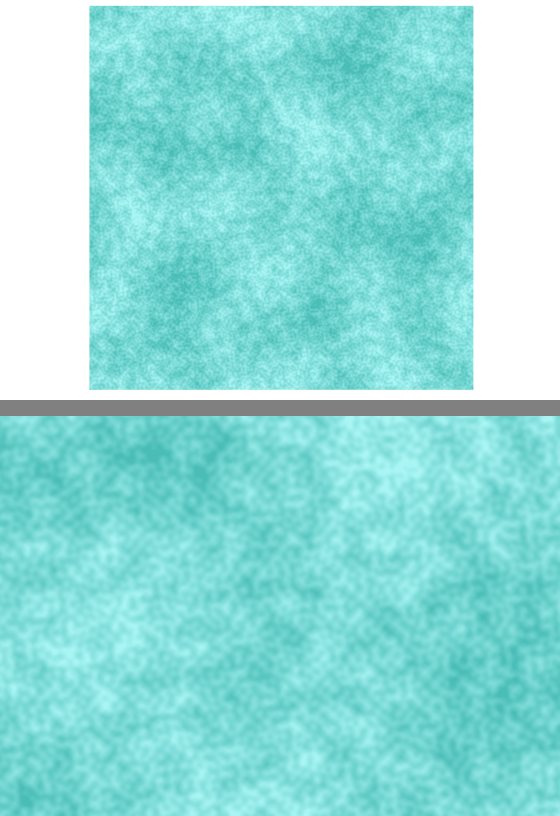
Top, the full canvas; bottom, a detail of the centre.
This texture is drawn by a Shadertoy shader. Its source:

```glsl
#define PANEL_CENTER vec2(0.0035, 0.0055)
#define PANEL_HALF 0.480
#define CLOUD_FREQ 6.0
#define CLOUD_GAIN 0.60
#define MOTTLE_FREQ 36.0
#define MOTTLE_GAIN 0.46
#define GRAIN_FREQ 135.0
#define GRAIN_GAIN 0.42
#define DEEP_TEAL vec3(0.29, 0.74, 0.715)
#define PALE_AQUA vec3(0.66, 0.96, 0.955)
#define PAPER vec3(1.0)

// Integer hash giving a unit gradient for each lattice point
vec2 latticeGradient(ivec2 cell) {
    uvec2 q = uvec2(cell + 4096);
    uint h = q.x * 1597334677U ^ q.y * 3812015801U;
    h = (h ^ (h >> 15)) * 2246822519U;
    h ^= h >> 13;
    float angle = float(h & 65535U) / 65536.0 * 6.28319;
    return vec2(cos(angle), sin(angle));
}

float gradientNoise(vec2 p) {
    vec2 base = floor(p);
    vec2 f = p - base;
    ivec2 cell = ivec2(base);
    vec2 w = f * f * f * (f * (f * 6.0 - 15.0) + 10.0);
    float a = dot(latticeGradient(cell), f);
    float b = dot(latticeGradient(cell + ivec2(1, 0)), f - vec2(1.0, 0.0));
    float c = dot(latticeGradient(cell + ivec2(0, 1)), f - vec2(0.0, 1.0));
    float d = dot(latticeGradient(cell + ivec2(1, 1)), f - vec2(1.0));
    return mix(mix(a, b, w.x), mix(c, d, w.x), w.y);
}

vec2 rotate(vec2 p, float angle) {
    float c = cos(angle), s = sin(angle);
    return mat2(c, s, -s, c) * p;
}

// Soft clouds, small mottling and fine grain, each on its own turned lattice
float clothTone(vec2 p) {
    float cloud = gradientNoise(rotate(p, 0.4) * CLOUD_FREQ + 17.3);
    float mottle = gradientNoise(rotate(p, 1.1) * MOTTLE_FREQ + 5.7);
    float grain = gradientNoise(rotate(p, 0.7) * GRAIN_FREQ + 41.9);
    return 0.51 + CLOUD_GAIN * cloud + MOTTLE_GAIN * mottle + GRAIN_GAIN * grain;
}

void mainImage(out vec4 fragColor, in vec2 fragCoord) {
    vec2 p = (fragCoord - 0.5 * iResolution.xy) / iResolution.y;
    vec3 cloth = mix(DEEP_TEAL, PALE_AQUA, clamp(clothTone(p), 0.0, 1.0));

    // Square panel on white paper
    vec2 offset = abs(p - PANEL_CENTER) - PANEL_HALF;
    float edge = max(offset.x, offset.y);
    float coverage = clamp(0.5 - edge * iResolution.y, 0.0, 1.0);
    fragColor = vec4(mix(PAPER, cloth, coverage), 1.0);
}
```
